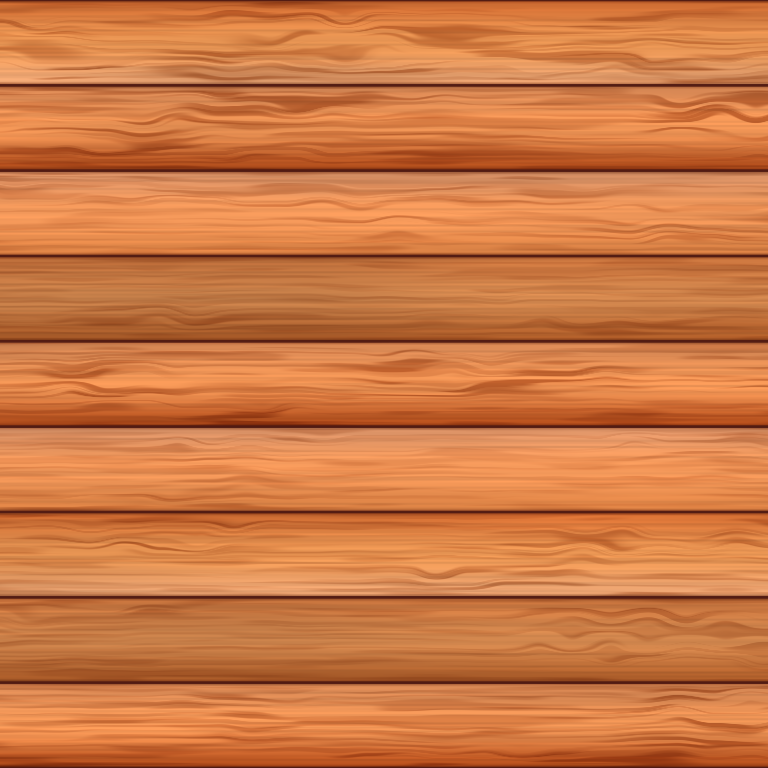
Write a WebGL 1 fragment shader that draws this texture.

```glsl
precision highp float;
// Nine stacked horizontal wooden planks with wavy grain and dark seams.
uniform vec2 u_resolution;

float hash(vec2 p) {
  vec3 q = fract(vec3(p.xyx) * 0.1031);
  q += dot(q, q.yzx + 33.33);
  return fract((q.x + q.y) * q.z);
}

float noise(vec2 p) {
  vec2 i = floor(p), f = fract(p);
  f = f * f * (3.0 - 2.0 * f);
  return mix(mix(hash(i), hash(i + vec2(1.0, 0.0)), f.x),
             mix(hash(i + vec2(0.0, 1.0)), hash(i + vec2(1.0, 1.0)), f.x), f.y);
}

// One fibre: noise along x, shifted at random for each fibre row
float fibre(float x, float row) {
  x += 40.0 * hash(vec2(row, 7.0));
  float i = floor(x), f = fract(x);
  return mix(hash(vec2(i, row)), hash(vec2(i + 1.0, row)), f * f * (3.0 - 2.0 * f));
}

float streaks(vec2 p) {
  float row = floor(p.y), f = fract(p.y);
  return mix(fibre(p.x, row), fibre(p.x, row + 1.0), f * f * (3.0 - 2.0 * f));
}

// Colour down the plank: top edge, middle, bottom edge
vec3 gradient(vec3 top, vec3 middle, vec3 bottom, float t) {
  return mix(mix(top, middle, smoothstep(0.0, 0.48, t)), bottom, smoothstep(0.5, 1.0, t));
}

void main() {
  vec2 uv = gl_FragCoord.xy / u_resolution;
  float down = (1.0 - uv.y) * 9.0;
  float plank = floor(down), t = fract(down);

  // Four finishes, ordered from the top plank down
  vec3 wood;
  float contrast;
  if (plank == 0.0 || plank == 6.0) {
    wood = gradient(vec3(0.82, 0.43, 0.20), vec3(0.92, 0.59, 0.33), vec3(0.90, 0.63, 0.44), t);
    contrast = 0.75;
  } else if (plank == 2.0 || plank == 5.0) {
    wood = gradient(vec3(0.85, 0.57, 0.40), vec3(0.94, 0.59, 0.35), vec3(0.86, 0.51, 0.27), t);
    contrast = 0.55;
  } else if (plank == 3.0 || plank == 7.0) {
    wood = gradient(vec3(0.77, 0.45, 0.24), vec3(0.81, 0.52, 0.30), vec3(0.67, 0.36, 0.16), t);
    contrast = 0.6;
  } else {
    wood = gradient(vec3(0.84, 0.53, 0.33), vec3(0.95, 0.59, 0.34), vec3(0.71, 0.31, 0.11), t);
    contrast = 0.95;
  }

  // Ripples gather in patches and calm down towards the plank edges
  vec2 seed = vec2(plank * 17.3, plank * 9.7);
  float patches = smoothstep(0.4, 0.8, noise(vec2(uv.x * 5.0, t * 2.5) + seed));
  float calm = smoothstep(0.0, 0.2, t) * smoothstep(1.0, 0.75, t);
  float ripple = noise(vec2(uv.x * 20.0, t * 4.0) + seed) - 0.5;
  float grainY = t + ripple * calm * (0.03 + 0.16 * patches);
  grainY += 0.05 * calm * (noise(vec2(uv.x * 6.0, t * 2.0) + seed + 50.0) - 0.5);

  // Broad dark streaks, thin dark lines and fine pale fibres
  float broad = smoothstep(0.48, 0.85, streaks(vec2(uv.x * 10.0, grainY * 23.0 + plank * 61.0)));
  float thin = smoothstep(0.52, 0.85, streaks(vec2(uv.x * 5.0, grainY * 38.0 + plank * 83.0 + 700.0)));
  float fine = streaks(vec2(uv.x * 2.5, t * 42.0 + plank * 47.0 + 1500.0));
  float dark = contrast * (broad * (0.45 + 0.5 * patches) + 0.4 * thin);
  wood = mix(wood, wood * vec3(0.78, 0.63, 0.50), min(dark, 1.0));
  wood *= 1.0 + 0.13 * (fine - 0.5);
  wood *= 0.96 + 0.08 * noise(vec2(uv.x * 3.0, t) + seed + 90.0);

  // Rounded edge shading and the seam between planks
  float edge = min(t, 1.0 - t) / 9.0;
  wood *= mix(vec3(0.78, 0.70, 0.65), vec3(1.0), smoothstep(0.001, 0.006, edge));
  float pixel = 1.0 / u_resolution.y;
  float seam = 1.0 - smoothstep(0.0016 - 0.5 * pixel, 0.0016 + 0.7 * pixel, edge);
  wood = mix(wood, vec3(0.31, 0.10, 0.07), 0.95 * seam);

  gl_FragColor = vec4(wood, 1.0);
}
```
